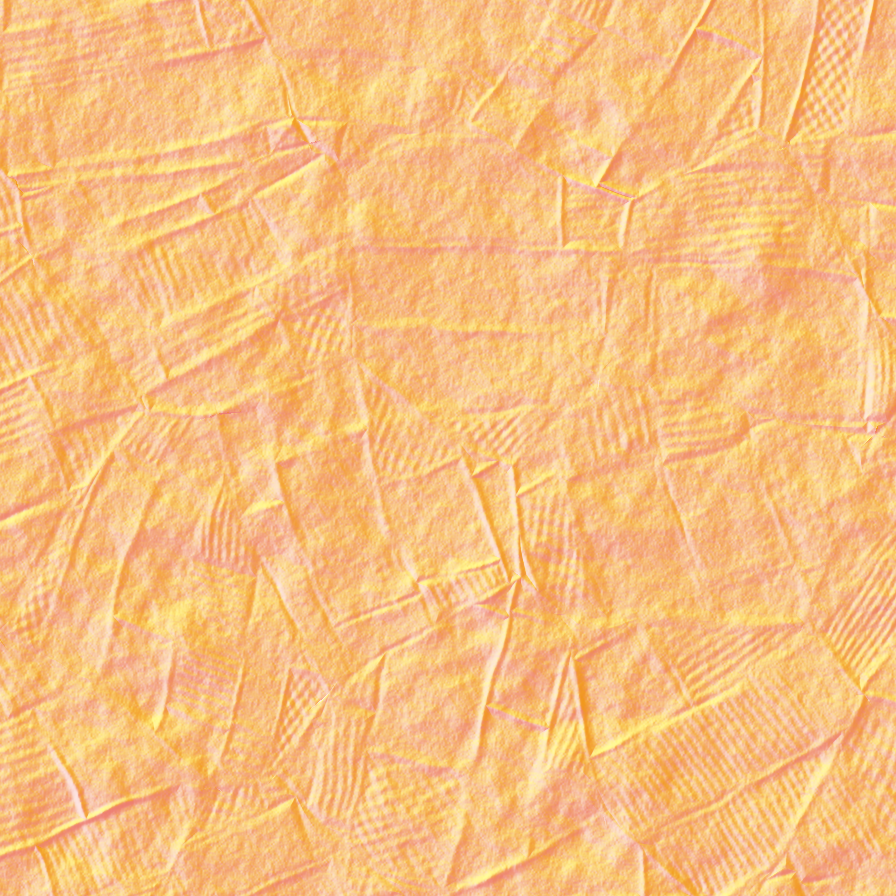
Reproduce this texture procedurally as a three.js fragment shader.

```glsl
varying vec2 vUv;

const vec3 CLAY = vec3(0.970, 0.750, 0.500);
const vec3 LIT_SHIFT = vec3(0.035, 0.225, 0.250);
const vec3 YELLOW_SHIFT = vec3(0.010, 0.060, -0.190);
const vec2 LIGHT_DIR = vec2(-0.92, 0.39);
const vec2 TINT_DIR = vec2(0.39, 0.92);
const float TAU = 6.28318;

float hash(vec2 p) {
  vec3 a = fract(p.xyx * 0.1031);
  a += dot(a, a.yzx + 33.33);
  return fract((a.x + a.y) * a.z);
}

vec2 hash2(vec2 p) {
  return vec2(hash(p), hash(p + 57.3));
}

mat2 rotation(float angle) {
  float c = cos(angle), s = sin(angle);
  return mat2(c, s, -s, c);
}

float noise(vec2 p) {
  vec2 i = floor(p), f = fract(p);
  f = f * f * f * (f * (f * 6.0 - 15.0) + 10.0);
  vec2 e = vec2(1.0, 0.0);
  return mix(mix(hash(i), hash(i + e), f.x),
             mix(hash(i + e.yx), hash(i + e.xx), f.x), f.y);
}

vec2 noise2(vec2 p) {
  return vec2(noise(p), noise(p + 31.7)) - 0.5;
}

// Rough soil, from clods down to grains
float soil(vec2 p, float clods) {
  float sum = 0.0, amp = 0.013;
  p *= 14.0;
  for (int i = 0; i < 6; i++) {
    sum += amp * noise(p) * (i < 3 ? clods : 1.0);
    p = mat2(1.6, 1.2, -1.2, 1.6) * p + 5.3;
    amp *= 0.52;
  }
  return sum;
}

// Voronoi district: offset from its seed, distance to its edge, random id
vec4 district(vec2 p) {
  vec2 cell = floor(p), nearest = vec2(9.0), second = vec2(9.0), id = cell;
  for (int y = -2; y <= 2; y++) {
    for (int x = -2; x <= 2; x++) {
      vec2 c = cell + vec2(float(x), float(y));
      vec2 r = c + 0.1 + 0.8 * hash2(c) - p;
      if (dot(r, r) < dot(nearest, nearest)) {
        second = nearest;
        nearest = r;
        id = c;
      } else if (dot(r, r) < dot(second, second)) {
        second = r;
      }
    }
  }
  float edge = dot(0.5 * (nearest + second), normalize(second - nearest));
  return vec4(-nearest, edge, hash(id + 11.9));
}

// Uneven slots on a line: index and distance to the nearest divider
vec2 slot(float x, float seed) {
  float i = floor(x);
  if (x < i + 0.6 * hash(vec2(i, seed))) i -= 1.0;
  float start = i + 0.6 * hash(vec2(i, seed));
  float end = i + 1.0 + 0.6 * hash(vec2(i + 1.0, seed));
  return vec2(i, min(x - start, end - x));
}

// Furrows or planted mounds, chosen by the lot
float crops(vec2 q, vec2 lot) {
  float kind = hash(lot + 3.1);
  float turn = 0.4 * (hash(lot + 8.7) - 0.5) + step(0.6, hash(lot + 5.9)) * TAU * 0.25;
  vec2 r = rotation(turn) * q * TAU;
  float furrow = sin(r.y / mix(0.009, 0.014, hash(lot + 2.3)));
  float mounds = sin(r.x / 0.019) * sin(r.y / 0.016);
  return kind < 0.27 ? 0.0007 * furrow : kind < 0.40 ? 0.0014 * mounds : 0.0;
}

float relief(vec2 p) {
  const float DENSITY = 3.4;
  vec2 w = p + 0.035 * noise2(p * 5.0) + 0.006 * noise2(p * 24.0);
  vec4 d = district(w * DENSITY);
  vec2 q = rotation(0.2 - 2.2 * d.w) * d.xy / DENSITY;

  // Staggered lots in the district
  float seed = floor(d.w * 900.0);
  float rowWidth = mix(0.065, 0.115, hash(vec2(seed, 1.0)));
  float lotLength = mix(0.13, 0.25, hash(vec2(seed, 2.0)));
  vec2 row = slot(q.y / rowWidth, seed);
  vec2 column = slot(q.x / lotLength, seed + 7.0 * row.x + 40.0);
  float edge = min(min(row.y * rowWidth, column.y * lotLength), d.z / DENSITY);
  vec2 lot = vec2(row.x + seed, column.x + 20.0);

  // Banks and ditches on the borders, terraces inside
  float inside = smoothstep(0.0, 0.012, edge);
  float bank = 0.011 * (noise(p * 9.0 + 70.0) - 0.38) * exp(-edge * edge / 0.000016);
  float terrace = 0.007 * (hash(lot + 6.4) - 0.5) * inside;
  float patchy = smoothstep(0.25, 0.6, noise(p * 13.0 + 17.0));
  float planted = crops(q, lot) * smoothstep(0.003, 0.012, edge) * mix(0.45, 1.0, patchy);
  return bank + terrace + planted + soil(p, mix(0.5, 1.5, noise(p * 6.0 + 44.0)));
}

vec3 shade(vec2 slope) {
  float lit = dot(slope, -LIGHT_DIR);
  float tint = dot(slope, -TINT_DIR);
  lit /= sqrt(1.0 + lit * lit);
  tint /= sqrt(1.0 + tint * tint);
  return CLAY + LIT_SHIFT * lit + YELLOW_SHIFT * tint;
}

void main() {
  vec2 e = vec2(0.0014, 0.0);
  float h = relief(vUv);
  vec2 slope = vec2(relief(vUv + e) - h, relief(vUv + e.yx) - h) / e.x;
  gl_FragColor = vec4(clamp(shade(1.3 * slope), 0.0, 1.0), 1.0);
}
```
